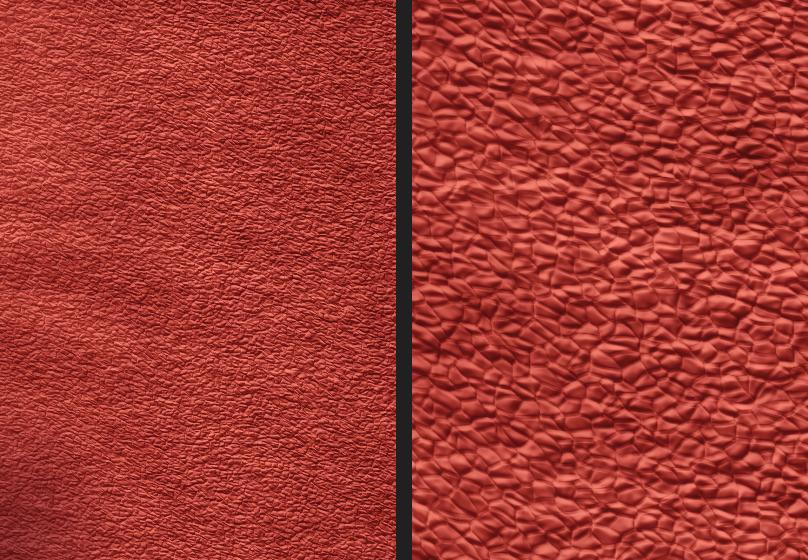
Left, the full canvas; right, a detail of the centre.
Reproduce this texture procedurally as a Shadertoy shader.

```glsl
// Red leather: fine slanted grain with creases, soft folds and light from above.

const vec2  GRAIN_DENSITY  = vec2(84.0, 142.0);  // grains per canvas height
const vec2  CREASE_DENSITY = vec2(30.0, 62.0);
const vec2  LIGHT_DIR      = vec2(-0.34, 0.94);
const float RELIEF_STEP    = 0.0014;  // sampling distance for the slope
const float RELIEF_GAIN    = 1.75;
const float RELIEF_TONES   = 3.2;     // tone steps spanned by the relief
const float BASE_TONE      = 2.1;
const float SLANT          = 0.18;    // grain falls towards the right
const float FOLD_SPACING   = 0.17;
const vec3  SHADOW_TINT    = vec3(0.82, 0.86, 1.05);

const int TONES = 6;
const vec3 LEATHER[TONES] = vec3[TONES](
    vec3(0.46, 0.09, 0.09), vec3(0.57, 0.15, 0.13), vec3(0.65, 0.20, 0.17),
    vec3(0.75, 0.28, 0.25), vec3(0.84, 0.38, 0.33), vec3(0.94, 0.49, 0.42));

vec2 hash2(vec2 p) {
    vec3 q = fract(p.xyx * vec3(0.1031, 0.1030, 0.0973));
    q += dot(q, q.yzx + 33.33);
    return fract((q.xx + q.yz) * q.zy);
}

float cornerSlope(vec2 cell, vec2 offset) {
    float angle = 6.2832 * hash2(cell).x;
    return dot(vec2(cos(angle), sin(angle)), offset);
}

// Gradient noise, roughly -0.7 to 0.7
float noise(vec2 p) {
    vec2 i = floor(p), f = fract(p);
    vec2 u = f * f * f * (f * (f * 6.0 - 15.0) + 10.0);
    vec2 e = vec2(1.0, 0.0);
    return mix(mix(cornerSlope(i, f), cornerSlope(i + e, f - e), u.x),
               mix(cornerSlope(i + e.yx, f - e.yx), cornerSlope(i + 1.0, f - 1.0), u.x), u.y);
}

// Gap between the two nearest cell centres: zero on the grain borders
float cellGap(vec2 p) {
    vec2 i = floor(p), f = fract(p);
    float nearest = 8.0, second = 8.0;
    for (int y = -1; y <= 1; y++) {
        for (int x = -1; x <= 1; x++) {
            vec2 o = vec2(x, y);
            float d = length(o + hash2(i + o) - f);
            second = min(second, max(nearest, d));
            nearest = min(nearest, d);
        }
    }
    return second - nearest;
}

// Surface height: domed grains, wandering creases, swells and small pits
float leatherHeight(vec2 p) {
    p.y += SLANT * p.x + 0.022 * noise(p * 5.0 + 3.0);
    vec2 g = p * GRAIN_DENSITY;
    g += 0.5 * vec2(noise(g * 0.6), noise(g * 0.6 + 41.0));
    float gap = cellGap(g);
    float grain = 1.0 - exp(-3.6 * gap);
    vec2 c = p * CREASE_DENSITY;
    float crease = smoothstep(0.0, 0.24, abs(noise(c + 17.0) + 0.25 * noise(c * 2.3)));
    float swell = noise(g * 0.45 + 9.0);
    float lumps = noise(g * 0.9 + 27.0);
    float pits = noise(g * vec2(1.9, 1.5) + 63.0);
    return 0.65 * grain + 0.42 * crease + 0.6 * swell + 0.65 * lumps + 0.4 * pits;
}

// Slow light and dark areas across the hide, in tone steps
float broadTone(vec2 p, float width) {
    float across = p.x / width;
    float bend = p.y + 0.22 * p.x + 0.06 * noise(p * vec2(4.0, 6.0));
    float foldArea = smoothstep(0.24, 0.40, p.y) * smoothstep(0.72, 0.58, p.y)
                   * exp(-4.0 * across * across);
    float folds = cos(6.2832 * (bend - 0.61) / FOLD_SPACING) * foldArea;
    float sheen = smoothstep(0.5, 0.0, across) * smoothstep(0.4, 0.9, p.y);
    vec2 q = p + vec2(0.0, SLANT * p.x);
    float patches = 0.6 * noise(p * vec2(3.0, 5.0) + 7.0) + 0.6 * noise(q * vec2(8.0, 18.0) + 23.0)
                  + 0.6 * noise(q * vec2(17.0, 40.0) + 51.0);
    float topShade = smoothstep(0.955, 1.01, p.y);
    return 0.5 * folds + 0.7 * sheen + patches
         - 0.35 * smoothstep(0.5, 1.0, across) - 0.5 * topShade;
}

vec3 leatherColour(float tone) {
    vec3 colour = LEATHER[0] * (1.0 - 0.22 * clamp(-tone, 0.0, 1.8));
    for (int i = 1; i < TONES; i++)
        colour = mix(colour, LEATHER[i], clamp(tone - float(i - 1), 0.0, 1.0));
    return colour + 0.07 * clamp(tone - float(TONES - 1), 0.0, 1.0);
}

void mainImage(out vec4 fragColor, in vec2 fragCoord) {
    vec2 p = fragCoord / iResolution.y;
    float width = iResolution.x / iResolution.y;

    // Slope towards the light, softly limited
    vec2 toLight = LIGHT_DIR * RELIEF_STEP;
    float below = leatherHeight(p - toLight);
    float above = leatherHeight(p + toLight);
    float slope = RELIEF_GAIN * (below - above);
    float relief = slope / sqrt(1.0 + slope * slope);

    // The grain is flatter on the left and in the lower corner
    float corner = smoothstep(0.34, 0.0, length(p * vec2(1.3, 1.0)));
    float depth = mix(0.85, 1.1, smoothstep(0.0, 0.6, p.x / width)) * (1.0 - 0.3 * corner);

    float cavity = 0.8 * (0.5 * (below + above) - 0.7);
    float tone = BASE_TONE + broadTone(p, width) - 0.9 * corner
               + depth * (RELIEF_TONES * relief + cavity);

    vec3 colour = leatherColour(tone) * mix(vec3(1.0), SHADOW_TINT, 0.8 * corner);
    fragColor = vec4(colour, 1.0);
}
```
